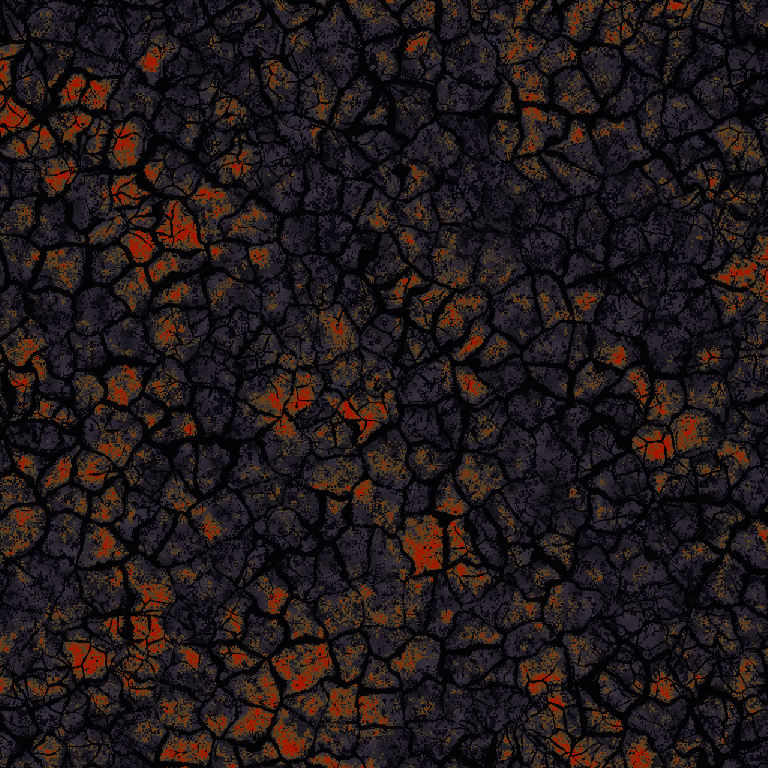
Give the GLSL for this texture, as a three.js fragment shader.

```glsl
// Charred, cracked crust with embers glowing through the lumps.
// Two Voronoi layers cut the cracks; layered noise plus fine grain gives a
// heat value that is split into bands from soot through ash to red ember.
#define STONES 19.0        // large lumps across the canvas
#define CHIPS 36.0         // small lumps across the canvas
#define CRACK_WIDTH 0.062  // mean half width of large cracks, in lumps
#define CHIP_WIDTH 0.05    // greatest half width of small cracks, in chips
#define GRAIN 512.0        // speckles across the canvas
#define PIT_LEVEL -0.75    // higher gives more black specks
#define BAND_BLUR 0.05     // softness between colour bands

varying vec2 vUv;

const vec3 CRACK = vec3(0.012, 0.009, 0.016);
const vec3 SOOT = vec3(0.045, 0.035, 0.058);
const vec3 ASH = vec3(0.15, 0.13, 0.17);
const vec3 OLIVE = vec3(0.28, 0.24, 0.16);
const vec3 BROWN = vec3(0.40, 0.25, 0.10);
const vec3 ORANGE = vec3(0.50, 0.20, 0.04);
const vec3 RED = vec3(0.64, 0.09, 0.0);

float hash(vec2 p) {
  return fract(sin(dot(p, vec2(12.9898, 78.233))) * 43758.5453);
}

vec2 hash2(vec2 p) {
  return vec2(hash(p), hash(p + 57.3));
}

float noise(vec2 p) {
  vec2 i = floor(p), f = fract(p);
  f = f * f * (3.0 - 2.0 * f);
  return mix(mix(hash(i), hash(i + vec2(1.0, 0.0)), f.x),
             mix(hash(i + vec2(0.0, 1.0)), hash(i + 1.0), f.x), f.y);
}

// Noise and hash scaled to zero mean and unit deviation
float unitNoise(vec2 p) { return 4.66 * (noise(p) - 0.5); }
float unitHash(vec2 p) { return 3.46 * (hash(p) - 0.5); }

// Voronoi cell: x = distance to the nearest border, y = random cell value
vec2 voronoi(vec2 p) {
  vec2 base = floor(p), f = fract(p);
  vec2 nearCell = vec2(0.0), nearOffset = vec2(0.0);
  float nearest = 8.0;
  for (int y = -1; y <= 1; y++)
  for (int x = -1; x <= 1; x++) {
    vec2 cell = vec2(float(x), float(y));
    vec2 offset = cell + hash2(base + cell) - f;
    float d = dot(offset, offset);
    if (d < nearest) {
      nearest = d;
      nearCell = cell;
      nearOffset = offset;
    }
  }
  float border = 8.0;
  for (int y = -2; y <= 2; y++)
  for (int x = -2; x <= 2; x++) {
    vec2 cell = nearCell + vec2(float(x), float(y));
    vec2 offset = cell + hash2(base + cell) - f;
    vec2 apart = offset - nearOffset;
    if (dot(apart, apart) > 0.0001)
      border = min(border, dot(0.5 * (nearOffset + offset), normalize(apart)));
  }
  return vec2(border, hash(base + nearCell + 19.7));
}

float band(float level, float value) {
  return smoothstep(level - BAND_BLUR, level + BAND_BLUR, value);
}

void main() {
  vec2 uv = vUv;
  vec2 speck = floor(uv * GRAIN);
  float grain = unitHash(speck + 3.0);
  float pitGrain = unitHash(speck + 771.0);

  // Bend the lumps so that the cracks wander
  vec2 bend = vec2(noise(uv * 45.0), noise(uv * 45.0 + 31.0)) - 0.5;
  vec2 bent = uv + 0.018 * bend;
  vec2 stone = voronoi(bent * STONES);
  vec2 chip = voronoi(bent * CHIPS + 40.0);

  // Crack widths vary from place to place and fray at the rim
  float fray = 0.012 * pitGrain + 0.012 * unitNoise(uv * 170.0 + 9.0);
  float wide = CRACK_WIDTH * (0.25 + 1.5 * noise(uv * 14.0 + 5.0));
  float thin = CHIP_WIDTH * smoothstep(0.3, 0.75, noise(uv * 11.0 + 80.0));
  float solid = smoothstep(-0.012, 0.012, stone.x + fray - wide)
              * smoothstep(-0.015, 0.015, chip.x + fray - thin);

  // Heat: broad hot spots, lit patches, fine roughness, lump centres
  float heat = 0.40 * unitNoise(uv * 7.0 + 2.0)
             + 0.55 * unitNoise(bent * 36.0 + 13.0)
             + 0.35 * unitNoise(uv * 110.0 + 21.0)
             + 1.04 * (stone.y - 0.5)
             + 0.90 * (smoothstep(0.0, 0.3, stone.x) - 0.58)
             + 0.45 * grain;

  // Sooty pits crowd into the cooler parts
  float pits = 0.5 * heat + 0.6 * unitNoise(uv * 150.0 + 60.0) + 0.62 * pitGrain;

  float tone = 1.0 + 0.16 * unitNoise(uv * 60.0 + 90.0) + 0.06 * grain;
  vec3 color = ASH * tone;
  color = mix(color, OLIVE, band(0.59, heat));
  color = mix(color, BROWN, band(1.09, heat));
  color = mix(color, ORANGE, band(1.48, heat));
  color = mix(color, RED, band(1.90, heat));
  color = mix(SOOT, color, band(PIT_LEVEL, pits));
  color = mix(CRACK, color, solid);

  gl_FragColor = vec4(color, 1.0);
}
```
